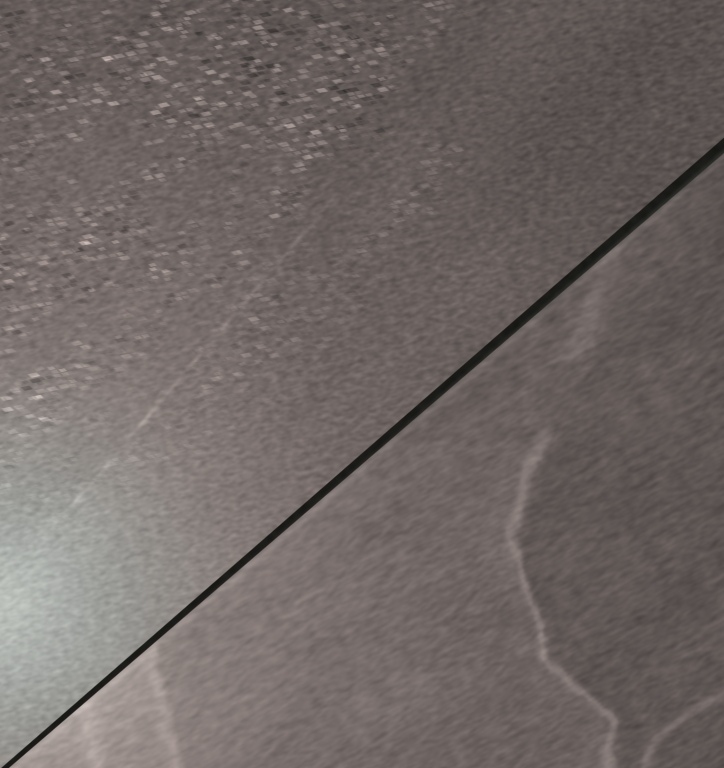
A WebGL 1 fragment shader for this texture:

```glsl
precision highp float;
// Two brushed stone slabs split by a dark diagonal joint, lit from the lower left.
uniform vec2 u_resolution;

#define JOINT_START vec2(0.0065, 0.0)
#define JOINT_END vec2(0.943, 0.811)
#define LIGHT_POS vec2(0.0, 0.21)
#define LIGHT_GAIN 0.42
#define LIGHT_FALLOFF 2.6
#define BASE_TONE 0.335
#define GRAIN_GAIN 0.13
#define FLAKE_GAIN 0.19
#define VEIN_GAIN 0.10
#define WARM_TINT vec3(1.0, 0.915, 0.89)
#define COOL_TINT vec3(0.98, 1.0, 0.975)
#define JOINT_COLOR vec3(0.10, 0.10, 0.09)

vec2 hash2(vec2 p) {
  vec3 q = fract(p.xyx * vec3(0.1031, 0.1030, 0.0973));
  q += dot(q, q.yzx + 33.33);
  return fract((q.xx + q.yz) * q.zy);
}

float gradientNoise(vec2 p) {
  vec2 i = floor(p), f = fract(p);
  vec2 u = f * f * f * (f * (f * 6.0 - 15.0) + 10.0);
  float a = dot(hash2(i) * 2.0 - 1.0, f);
  float b = dot(hash2(i + vec2(1, 0)) * 2.0 - 1.0, f - vec2(1, 0));
  float c = dot(hash2(i + vec2(0, 1)) * 2.0 - 1.0, f - vec2(0, 1));
  float d = dot(hash2(i + 1.0) * 2.0 - 1.0, f - 1.0);
  return mix(mix(a, b, u.x), mix(c, d, u.x), u.y);
}

float fbm(vec2 p) {
  float sum = 0.0, amp = 1.0;
  for (int i = 0; i < 4; i++) {
    sum += amp * gradientNoise(p);
    p = p * 2.03 + 17.3;
    amp *= 0.55;
  }
  return sum;
}

vec2 rotate(vec2 p, float a) {
  return vec2(cos(a) * p.x + sin(a) * p.y, cos(a) * p.y - sin(a) * p.x);
}

float segmentDistance(vec2 p, vec2 a, vec2 b) {
  vec2 d = b - a;
  return length(p - a - d * clamp(dot(p - a, d) / dot(d, d), 0.0, 1.0));
}

float ridge(float d, float width) {
  return exp(-d * d / (width * width));
}

// Slanted chips in staggered rows: positive are bright, negative are dark.
float flakes(vec2 p, vec2 density) {
  vec2 q = rotate(p, 0.2) * density;
  q.x += 0.35 * q.y + hash2(vec2(floor(q.y), 7.0)).x;
  vec2 h = hash2(floor(q) + 40.0);
  vec2 e = abs(fract(q) - 0.5);
  float chip = (1.0 - smoothstep(0.25, 0.5, e.x)) * (1.0 - smoothstep(0.25, 0.5, e.y));
  return chip * (smoothstep(0.72, 1.0, h.x) * (0.5 + h.y) - 0.6 * (1.0 - smoothstep(0.0, 0.2, h.x)));
}

float upperSlab(vec2 p, float warp) {
  vec2 g = rotate(p, 0.25);
  float tone = GRAIN_GAIN * (0.65 * gradientNoise(g * vec2(65, 140)) + 0.5 * gradientNoise(g * vec2(120, 210)));
  tone += 0.035 * fbm(rotate(p, 0.7) * vec2(4, 9));
  // Chips gather in the upper left and thin out toward the joint.
  float zone = smoothstep(0.1, 0.5, p.y - 0.8 * p.x) * (1.0 - smoothstep(0.5, 0.72, p.x));
  zone *= smoothstep(-0.35, 0.3, fbm(rotate(p, 0.75) * vec2(4, 10) + 3.0));
  zone *= smoothstep(0.2, 0.45, p.y);
  tone += FLAKE_GAIN * zone * (flakes(p, vec2(65, 135)) + 0.6 * flakes(p + 0.37, vec2(95, 180)));
  // Thin broken scratch.
  float scratch = segmentDistance(p + 0.006 * warp, vec2(0.072, 0.316), vec2(0.443, 0.753));
  float broken = smoothstep(-0.25, 0.3, gradientNoise(p * 32.0)) * (1.0 - 0.6 * smoothstep(0.4, 0.65, p.y));
  return tone + broken * (0.12 * ridge(scratch, 0.003) + 0.025 * ridge(scratch, 0.016));
}

float lowerSlab(vec2 p, float warp) {
  vec2 g = rotate(p, 0.48);
  float tone = GRAIN_GAIN * (0.6 * gradientNoise(g * vec2(38, 115)) + 0.4 * gradientNoise(g * vec2(90, 200)));
  tone += 0.045 * fbm(g * vec2(5, 14) + 9.0);
  // Winding main vein, pale on its left and dark on its right.
  float path = 0.667 + 0.045 * smoothstep(0.28, 0.46, p.y)
    + 0.043 * (1.0 - smoothstep(0.15, 0.28, p.y)) + 0.083 * (1.0 - smoothstep(0.05, 0.16, p.y));
  float d = p.x - path + 0.016 * warp;
  float fade = 1.0 - smoothstep(0.4, 0.47, p.y);
  tone += fade * (VEIN_GAIN * ridge(d, 0.009) + 0.035 * exp(-abs(d) * 12.0) * (1.0 - 2.0 * smoothstep(-0.006, 0.01, d)));
  // Side veins at the right edge and below the joint.
  float corner = min(segmentDistance(p + 0.01 * warp, vec2(0.84, 0.0), vec2(0.86, 0.045)),
                     segmentDistance(p + 0.01 * warp, vec2(0.86, 0.045), vec2(0.95, 0.105)));
  float streak = segmentDistance(p + 0.018 * warp, vec2(0.75, 0.54), vec2(0.80, 0.68));
  tone += VEIN_GAIN * (0.9 * ridge(corner, 0.007) + 0.7 * ridge(streak, 0.017));
  // Pale patch in the lower left with a crisp right rim.
  float rim = p.x - 0.236 + 0.22 * (p.y - 0.0) + 0.01 * warp;
  float rim2 = p.x - 0.125 + 0.2 * p.y + 0.018 * warp;
  tone += 0.045 * (1.0 - smoothstep(-0.003, 0.008, rim)) + 0.06 * ridge(rim + 0.006, 0.008);
  return tone + 0.07 * ridge(rim2, 0.012);
}

void main() {
  vec2 p = gl_FragCoord.xy / u_resolution.y;
  vec2 dir = normalize(JOINT_END - JOINT_START);
  float side = dot(p - JOINT_START, vec2(-dir.y, dir.x));
  float warp = fbm(p * 17.0);
  float glow = LIGHT_GAIN * exp(-LIGHT_FALLOFF * length(p - LIGHT_POS));
  float upper = step(0.0, side);
  float tone = BASE_TONE + glow + (side > 0.0 ? upperSlab(p, warp) : lowerSlab(p, warp));
  vec3 color = tone * mix(WARM_TINT, COOL_TINT, smoothstep(0.13, 0.34, glow) * mix(0.3, 1.0, upper));
  // Joint widens to the upper right, with a faint bevel on its lower lip.
  float halfWidth = mix(0.0032, 0.0078, p.x);
  float edge = 0.8 / u_resolution.y;
  color += 0.05 * ridge(side + halfWidth + 0.005, 0.004);
  vec3 groove = JOINT_COLOR + vec3(0.07, 0.085, 0.075) * p.x * (1.0 - smoothstep(-halfWidth, 0.0, side));
  groove += 0.03 * gradientNoise(p * 90.0);
  color = mix(groove, color, smoothstep(halfWidth - edge, halfWidth + edge, abs(side)));
  gl_FragColor = vec4(clamp(color, 0.0, 1.0), 1.0);
}
```
